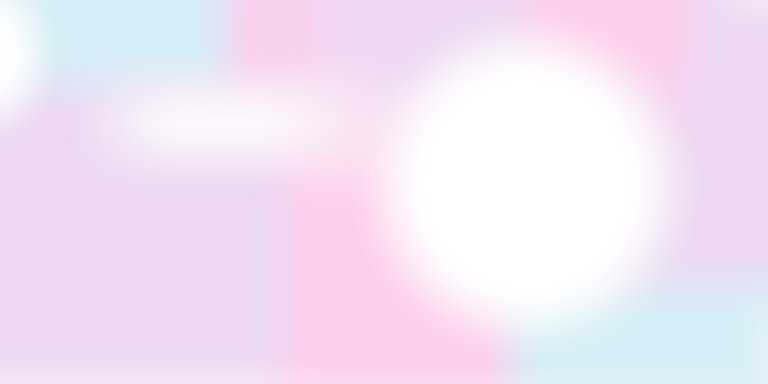
Write a Shadertoy shader that draws this background.

```glsl
const vec3 LAVENDER = vec3(0.925, 0.85, 0.945);
const vec3 PINK = vec3(0.988, 0.815, 0.926);
const vec3 AQUA = vec3(0.838, 0.932, 0.96);
const vec3 WHITE = vec3(1.0);

// Rectangle with a separate blur width on each axis
float softBox(vec2 p, vec2 center, vec2 halfSize, vec2 blur) {
    vec2 m = 1.0 - smoothstep(halfSize - blur, halfSize + blur, abs(p - center));
    return m.x * m.y;
}

// Ellipse that fades from the inner to the outer fraction of its radii
float softEllipse(vec2 p, vec2 center, vec2 radii, float inner) {
    return 1.0 - smoothstep(inner, 1.0, length((p - center) / radii));
}

void mainImage(out vec4 fragColor, in vec2 fragCoord) {
    vec2 p = fragCoord / iResolution.xy * vec2(2.0, 1.0);
    vec3 color = LAVENDER;

    // Pink fields
    color = mix(color, PINK, softBox(p, vec2(1.03, 0.15), vec2(0.29, 0.52), vec2(0.1, 0.2)));
    color = mix(color, PINK, 0.9 * softBox(p, vec2(0.72, 0.93), vec2(0.13, 0.19), vec2(0.12, 0.16)));
    color = mix(color, PINK, softBox(p, vec2(1.59, 0.98), vec2(0.22, 0.26), vec2(0.09, 0.18)));

    // Aqua corners
    color = mix(color, AQUA, softBox(p, vec2(0.27, 1.0), vec2(0.31, 0.22), vec2(0.08, 0.1)));
    color = mix(color, AQUA, softBox(p, vec2(1.75, 0.0), vec2(0.41, 0.26), vec2(0.09, 0.11)));

    // White glows
    color = mix(color, WHITE, 0.3 * softEllipse(p, vec2(0.9, 0.67), vec2(0.28, 0.25), 0.1));
    color = mix(color, WHITE, 0.85 * softBox(p, vec2(0.57, 0.68), vec2(0.25, 0.09), vec2(0.17, 0.11)));
    color = mix(color, WHITE, 0.95 * softEllipse(p, vec2(-0.03, 0.86), vec2(0.2, 0.26), 0.25));
    color = mix(color, WHITE, softEllipse(p, vec2(1.37, 0.52), vec2(0.475, 0.48), 0.53));

    // Pale fade along the borders
    float border = max(1.0 - smoothstep(0.0, 0.09, p.y) - 0.5 * smoothstep(0.6, 0.9, p.x),
                       smoothstep(1.9, 2.02, p.x) * (1.0 - smoothstep(0.1, 0.3, p.y)));
    border = max(border, softEllipse(p, vec2(2.0, 1.02), vec2(0.22, 0.12), 0.1));
    color = mix(color, WHITE, 0.3 * max(border, 0.0));

    fragColor = vec4(color, 1.0);
}
```
